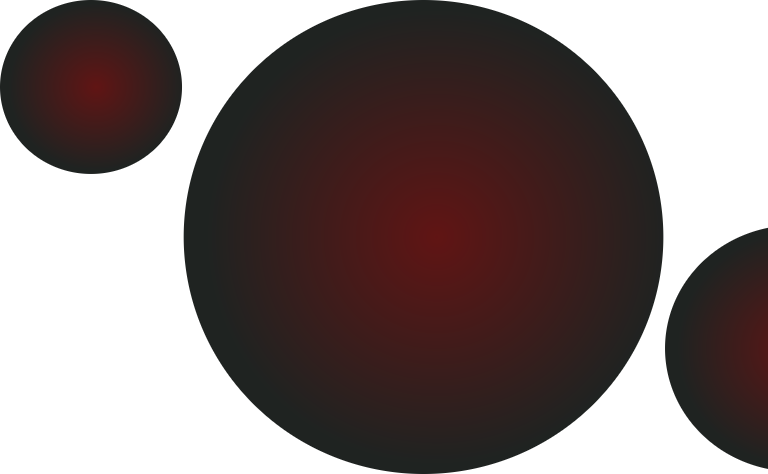
A Shadertoy shader for this background:

```glsl
// Three dark discs with soft red glowing cores on a white ground.
#define PAPER vec3(1.0)
#define CORE vec3(0.378, 0.080, 0.078)
#define RIM vec3(0.120, 0.137, 0.130)
#define GLOW_SHIFT vec2(0.056, 0.0)
#define GLOW_RADIUS 0.967

// Paints one elliptical disc over the colour below; lengths are in canvas heights.
vec3 paintDisc(vec3 below, vec2 p, vec2 center, vec2 radii) {
    vec2 q = (p - center) / radii;

    // Radial glow, its core slightly right of the middle
    float glow = clamp(length(q - GLOW_SHIFT) / GLOW_RADIUS, 0.0, 1.0);
    vec3 disc = mix(CORE, RIM, glow);

    // Approximate signed distance, smoothed over one pixel
    float slope = max(length(q / radii), 0.001);
    float dist = (length(q) - 1.0) * length(q) / slope;
    float cover = clamp(0.5 - dist * iResolution.y, 0.0, 1.0);
    return mix(below, disc, cover);
}

void mainImage(out vec4 fragColor, in vec2 fragCoord) {
    vec2 p = fragCoord / iResolution.y;
    vec3 color = PAPER;

    // Small upper left, large middle, cropped lower right
    color = paintDisc(color, p, vec2(0.192, 0.8165), vec2(0.192, 0.1835));
    color = paintDisc(color, p, vec2(0.8935, 0.5), vec2(0.506, 0.5));
    color = paintDisc(color, p, vec2(1.677, 0.265), vec2(0.274, 0.260));

    fragColor = vec4(color, 1.0);
}
```
